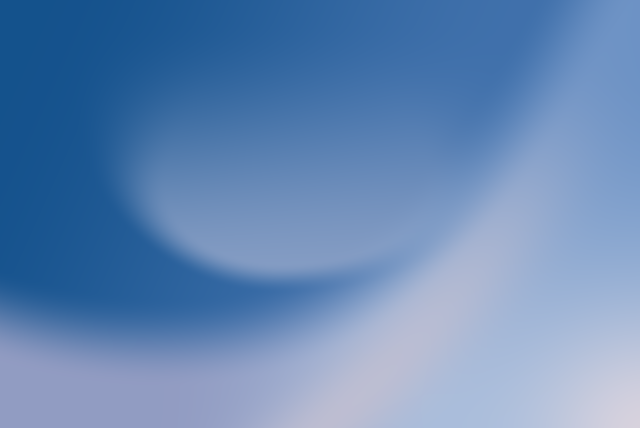
This background is drawn by a Shadertoy shader. Its source:

```glsl
// Soft abstract background: a deep blue bowl with a pale lobe, a diagonal ribbon and a warm corner.
#define BOWL_SOFTNESS 0.105
#define BOWL_LOW vec2(0.40, 0.20)
#define LOBE_CENTRE vec2(0.66, 0.62)
#define LOBE_SOFTNESS 0.13
#define RIBBON_WIDTH 0.15
#define GLOW_CENTRE vec2(1.52, -0.02)
#define GLOW_RADIUS 0.24

const vec3 DEEP_BLUE = vec3(0.08, 0.32, 0.55);
const vec3 MID_BLUE  = vec3(0.25, 0.44, 0.67);
const vec3 LOBE_BLUE = vec3(0.53, 0.62, 0.77);
const vec3 SKY_HIGH  = vec3(0.42, 0.57, 0.77);
const vec3 SKY_LOW   = vec3(0.66, 0.74, 0.86);
const vec3 LAVENDER  = vec3(0.57, 0.61, 0.76);
const vec3 ROSE      = vec3(0.76, 0.75, 0.82);
const vec3 WARM      = vec3(0.88, 0.84, 0.87);

float gauss(float x) { return exp(-x * x); }

// Approximate signed distance to the bowl's rim, positive inside.
float bowlDistance(vec2 p) {
    float x = p.x - BOWL_LOW.x;
    float right = max(x, 0.0), left = min(x, 0.0);
    float rim = BOWL_LOW.y + 0.87 * pow(right, 2.3) + 0.4 * left * left;
    float slope = 2.0 * pow(right, 1.3) + 0.8 * left;
    return (p.y - rim) / sqrt(1.0 + slope * slope);
}

// Pale surroundings: sky, lavender floor, rose ribbon and corner glow.
vec3 paleField(vec2 p) {
    vec3 sky = mix(SKY_LOW, SKY_HIGH, smoothstep(0.0, 0.85, p.y));
    vec3 col = mix(LAVENDER, sky, smoothstep(0.35, 1.05, p.x));
    float centre = 0.76 + 1.1 * p.y - 0.5 * p.y * p.y;
    float ribbon = gauss((p.x - centre) / RIBBON_WIDTH);
    col = mix(col, ROSE, ribbon * mix(0.85, 0.05, smoothstep(0.0, 0.95, p.y)));
    return mix(col, WARM, 0.85 * gauss(length(p - GLOW_CENTRE) / GLOW_RADIUS));
}

// Bowl interior: dark blue, with a lobe crisp below and fading upward.
vec3 bowlField(vec2 p) {
    float depth = smoothstep(0.1, 1.25, p.x + 0.45 * (1.0 - p.y));
    vec3 col = mix(DEEP_BLUE, MID_BLUE, depth);
    vec2 q = p - LOBE_CENTRE;
    vec2 radii = vec2(q.x < 0.0 ? 0.36 : 0.46, q.y < 0.0 ? 0.27 : 0.55);
    float inside = 1.0 - length(q / radii);
    float soft = LOBE_SOFTNESS + 0.3 * smoothstep(-0.25, 0.25, q.y);
    float lobe = smoothstep(-soft, soft, inside);
    float fade = 1.0 - smoothstep(0.3, 0.95, p.y);
    return mix(col, LOBE_BLUE, lobe * fade);
}

void mainImage(out vec4 fragColor, in vec2 fragCoord) {
    vec2 p = fragCoord / iResolution.xy * vec2(1.5, 1.0);
    float bowl = smoothstep(-BOWL_SOFTNESS, BOWL_SOFTNESS, bowlDistance(p));
    fragColor = vec4(mix(paleField(p), bowlField(p), bowl), 1.0);
}
```
